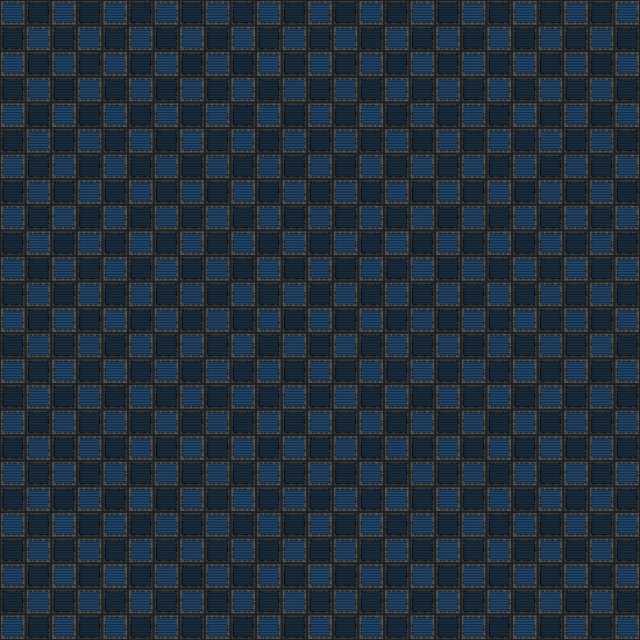
Reproduce this pattern procedurally as a Shadertoy shader.

```glsl
const float TILES = 25.0;          // repeats across and down
const float SEAM_EDGE = 0.040;     // band limits, inward from the cell edge
const float FRAME_EDGE = 0.098;
const float LIP_EDGE = 0.138;
const float CORNER = 0.05;         // rounding of the tile corners
const float RIBS = 7.0;            // horizontal ribs inside each tile
const float CHIPS = 18.0;          // wear segments along each side

const vec3 SEAM = vec3(0.12, 0.13, 0.14);
const vec3 STEEL = vec3(0.19, 0.21, 0.22);
const vec3 WORN_EDGE = vec3(0.33, 0.34, 0.33);
const vec3 SHADOW = vec3(0.035, 0.05, 0.065);
const vec3 BLUE_LIGHT = vec3(0.13, 0.29, 0.42);
const vec3 BLUE_DEEP = vec3(0.095, 0.17, 0.29);
const vec3 NAVY_LIGHT = vec3(0.105, 0.175, 0.245);
const vec3 NAVY_DEEP = vec3(0.075, 0.125, 0.175);

float hash(vec2 p) {
    return fract(sin(dot(p, vec2(127.1, 311.7))) * 43758.5453);
}

float valueNoise(vec2 p) {
    vec2 i = floor(p);
    vec2 f = fract(p);
    f = f * f * (3.0 - 2.0 * f);
    return mix(mix(hash(i), hash(i + vec2(1.0, 0.0)), f.x),
               mix(hash(i + vec2(0.0, 1.0)), hash(i + vec2(1.0, 1.0)), f.x), f.y);
}

// Depth inward from the border of a rounded unit cell
float cellDepth(vec2 p) {
    vec2 q = abs(p) - 0.5 + CORNER;
    return CORNER - length(max(q, 0.0)) - min(max(q.x, q.y), 0.0);
}

float inside(float depth, float edge, float blur) {
    return smoothstep(edge - blur, edge + blur, depth);
}

void mainImage(out vec4 fragColor, in vec2 fragCoord) {
    vec2 grid = fragCoord / iResolution.xy * TILES;
    vec2 cell = floor(grid);
    vec2 p = fract(grid) - 0.5;
    float blur = 0.5 * TILES / iResolution.y;
    float depth = cellDepth(p);
    float lit = 1.0 - mod(cell.x + cell.y, 2.0);

    // Wear runs along each side, the same on every tile of a kind
    bool vertical = abs(p.x) > abs(p.y);
    float along = vertical ? p.y : p.x;
    float side = vertical ? 2.0 + sign(p.x) : 6.0 + sign(p.y);
    float wear = valueNoise(vec2((along + 0.5) * CHIPS, side * 4.0 + lit * 40.0));
    float chip = smoothstep(0.35, 0.65, wear);

    // Ribbed panel
    float inner = 1.0 - 2.0 * LIP_EDGE;
    float rib = 0.5 + 0.5 * cos(6.28318 * RIBS * (p.y / inner + 0.5));
    vec3 panel = mix(mix(NAVY_DEEP, NAVY_LIGHT, rib),
                     mix(BLUE_DEEP, BLUE_LIGHT, rib), lit);

    // Frame and its inner lip
    vec3 frame = mix(STEEL * mix(0.85, 1.1, chip),
                     mix(STEEL * 1.2, WORN_EDGE, chip), lit);
    vec3 lip = mix(mix(SHADOW, SEAM, chip),
                   mix(SEAM, STEEL * 1.15, chip), lit);

    // Layers from the seam inward
    vec3 color = SEAM;
    color = mix(color, frame, inside(depth, SEAM_EDGE, blur));
    color = mix(color, lip, inside(depth, FRAME_EDGE, blur));
    color = mix(color, panel, inside(depth, LIP_EDGE, blur));

    // Slight tonal change between tiles
    color *= 0.98 + 0.04 * hash(cell);
    fragColor = vec4(color, 1.0);
}
```
